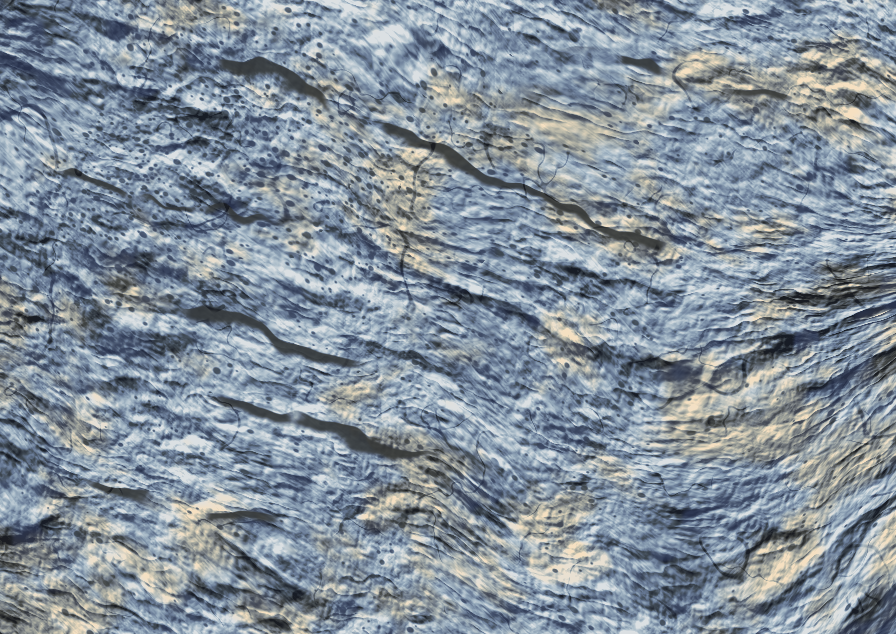
Reproduce this texture procedurally as a Shadertoy shader.

```glsl
// Weathered blue-grey limestone face with ledges, long fractures, pits and ochre stains.

const vec3 DEEP  = vec3(0.09, 0.11, 0.15);
const vec3 SHADE = vec3(0.25, 0.29, 0.33);
const vec3 SLATE = vec3(0.40, 0.47, 0.58);
const vec3 STONE = vec3(0.54, 0.62, 0.70);
const vec3 LIGHT = vec3(0.67, 0.74, 0.79);
const vec3 PALE  = vec3(0.86, 0.88, 0.89);
const vec3 INDIGO = vec3(0.24, 0.30, 0.48);
const vec3 OCHRE_TINT = vec3(1.12, 1.0, 0.85);

float hash(vec2 p) {
    return fract(sin(dot(p, vec2(127.1, 311.7))) * 43758.5);
}

float noise(vec2 p) {
    vec2 i = floor(p), f = fract(p);
    f = f * f * (3.0 - 2.0 * f);
    return mix(mix(hash(i), hash(i + vec2(1, 0)), f.x),
               mix(hash(i + vec2(0, 1)), hash(i + vec2(1, 1)), f.x), f.y);
}

// Layered noise; fold = 1 creases each layer into sharp valleys.
float fbm(vec2 p, int octaves, float gain, float fold) {
    float sum = 0.0, amp = 1.0 - gain;
    for (int i = 0; i < octaves; i++) {
        float n = noise(p);
        sum += amp * mix(n, abs(2.0 * n - 1.0), fold);
        p = mat2(1.8, 0.88, -0.88, 1.8) * p + 17.3;
        amp *= gain;
    }
    return sum;
}

float rockHeight(vec2 q) {
    return fbm(q * vec2(5.5, 7.5), 6, 0.62, 0.8);
}

// Broken terraces: shadow below each step, bright lip above it.
float ledges(vec2 q, float rows, float seed) {
    float s = q.y * rows + 2.2 * fbm(q * rows * vec2(0.45, 0.6) + seed, 3, 0.5, 0.0);
    float f = fract(s);
    float under = smoothstep(0.55, 0.94, f) * (1.0 - smoothstep(0.94, 1.0, f));
    float lip = smoothstep(0.0, 0.06, f) * (1.0 - smoothstep(0.06, 0.3, f));
    float broken = smoothstep(0.48, 0.72, noise(q * rows * vec2(0.5, 0.9) + seed + 7.0));
    return (0.5 * lip - under) * broken;
}

// Ragged fracture from a to b with a sharp upper edge; 1 is darkest.
float fracture(vec2 p, vec2 a, vec2 b, float width, float px) {
    vec2 dir = normalize(b - a);
    float u = dot(p - a, dir) / length(b - a);
    float v = dot(p - a, vec2(-dir.y, dir.x));
    v += 0.045 * (noise(p * 8.0 + a * 30.0) - 0.5) + 0.018 * (noise(p * 34.0) - 0.5);
    float ends = smoothstep(0.0, 0.12, u) * (1.0 - smoothstep(0.85, 1.0, u));
    float w = width * ends * (0.25 + 1.3 * noise(p * 15.0 + 4.0));
    float body = smoothstep(-w - 0.004, -0.6 * w, v) * (1.0 - smoothstep(-px, px, v));
    return body * ends * smoothstep(0.15, 0.45, noise(p * 19.0 + b * 20.0));
}

// Hairline cracks along the level line of a noise field.
float hairlines(vec2 p, float scale) {
    float d = abs(fbm(p * scale, 3, 0.5, 0.0) - 0.44);
    return (1.0 - smoothstep(0.004, 0.016, d)) * smoothstep(0.55, 0.75, noise(p * scale * 1.3 + 9.0));
}

// One jittered pit per cell; density is the chance of a pit.
float pits(vec2 p, float cells, float density, float px) {
    vec2 id = floor(p * cells);
    vec2 centre = 0.32 + 0.36 * vec2(hash(id), hash(id + 41.0));
    float radius = mix(0.1, 0.28, hash(id + 73.0));
    float d = length((fract(p * cells) - centre) * vec2(0.85, 1.1));
    float edge = px * cells;
    return (1.0 - smoothstep(radius - edge, radius + edge, d)) * step(hash(id + 19.0), density);
}

float blob(vec2 p, vec2 centre, vec2 size) {
    vec2 d = (p - centre) / size;
    return exp(-dot(d, d));
}

vec3 stoneColor(float t) {
    vec3 c = mix(DEEP, SHADE, clamp(t / 0.28, 0.0, 1.0));
    c = mix(c, SLATE, clamp((t - 0.28) / 0.19, 0.0, 1.0));
    c = mix(c, STONE, clamp((t - 0.47) / 0.14, 0.0, 1.0));
    c = mix(c, LIGHT, clamp((t - 0.61) / 0.12, 0.0, 1.0));
    return mix(c, PALE, clamp((t - 0.73) / 0.19, 0.0, 1.0));
}

void mainImage(out vec4 fragColor, in vec2 fragCoord) {
    float px = 1.0 / iResolution.y;
    vec2 p = fragCoord * px;

    // Strata dip to the right, then bend upward at the lower right.
    float bend = pow(max(p.x - 1.0, 0.0), 2.0) * (1.0 - smoothstep(0.4, 0.7, p.y));
    vec2 q = p + vec2(0.0, 0.3 * p.x - 1.6 * bend);
    q += 0.05 * (vec2(noise(p * 6.0), noise(p * 6.0 + 31.0)) - 0.5);

    // Regions of the face
    float darkFold = blob(p, vec2(1.36, 0.52), vec2(0.22, 0.13));
    float smoothSlab = blob(p, vec2(0.9, 0.83), vec2(0.24, 0.15));
    float pitted = blob(p, vec2(0.36, 0.72), vec2(0.36, 0.2));
    float ragged = noise(p * 14.0) * 0.4 + 0.8;
    float paleScar = smoothstep(0.45, 0.6, ragged * blob(p, vec2(0.9, 0.11), vec2(0.08, 0.04)));
    float darkScar = smoothstep(0.3, 0.7, ragged * blob(p, vec2(1.06, 0.1), vec2(0.07, 0.12)));

    // Relief lit from the upper left
    float relief = rockHeight(q) - rockHeight(q + vec2(-0.003, 0.005));
    float tone = 0.64 + relief * mix(4.6, 2.6, smoothSlab);
    tone += 0.34 * (fbm(p * 4.0 + 3.0, 4, 0.55, 0.0) - 0.46);
    tone += 0.16 * (noise(q * vec2(90.0, 130.0)) - 0.5);
    tone += 0.30 * ledges(q, 9.0, 2.0) + 0.28 * ledges(q, 21.0, 11.0);
    tone += (0.24 + 0.2 * darkFold) * ledges(q, 48.0, 23.0);
    tone -= 0.16 * darkFold + 0.07 * smoothSlab + 0.16 * darkScar;
    tone -= 0.08 * (1.0 - smoothstep(0.0, 0.2, p.x));
    tone += 0.2 * paleScar;

    // Fractures, hairlines and pits
    float crack = fracture(p, vec2(0.25, 0.96), vec2(1.19, 0.54), 0.017, px);
    crack = max(crack, fracture(p, vec2(0.07, 0.73), vec2(0.45, 0.65), 0.009, px));
    crack = max(crack, fracture(p, vec2(0.27, 0.52), vec2(0.59, 0.41), 0.020, px));
    crack = max(crack, fracture(p, vec2(0.31, 0.37), vec2(0.71, 0.27), 0.014, px));
    crack = max(crack, fracture(p, vec2(0.87, 0.94), vec2(1.29, 0.84), 0.012, px));
    crack = max(crack, fracture(p, vec2(0.12, 0.25), vec2(0.46, 0.16), 0.012, px));
    tone = mix(tone, 0.17, 0.88 * crack);
    tone -= 0.26 * hairlines(p, 7.0) + 0.2 * hairlines(p + 5.0, 15.0);
    float holes = max(pits(q, 52.0, 0.05 + 0.45 * pitted, px), pits(q + 3.7, 85.0, 0.05 + 0.3 * pitted, px));
    tone = mix(tone, 0.2, 0.75 * holes);

    // Colour with indigo shadows and ochre stains
    vec3 color = stoneColor(tone);
    float indigo = smoothstep(0.5, 0.7, noise(p * 22.0 + 50.0)) * (1.0 - smoothstep(0.3, 0.45, tone));
    color = mix(color, INDIGO, 0.45 * indigo * (1.0 - crack));
    float stainZone = blob(p, vec2(1.3, 0.88), vec2(0.3, 0.16)) + blob(p, vec2(1.25, 0.2), vec2(0.26, 0.2))
                    + blob(p, vec2(0.1, 0.08), vec2(0.16, 0.1)) + 0.5 * blob(p, vec2(0.7, 0.33), vec2(0.3, 0.2));
    float stain = smoothstep(0.45, 0.68, fbm(q * vec2(9.0, 13.0) + 60.0, 4, 0.6, 0.0) + 0.16 * stainZone);
    color *= mix(vec3(1.0), OCHRE_TINT, clamp(stain + 0.6 * crack + 0.5 * paleScar, 0.0, 1.0));
    fragColor = vec4(clamp(color, 0.0, 1.0), 1.0);
}
```
